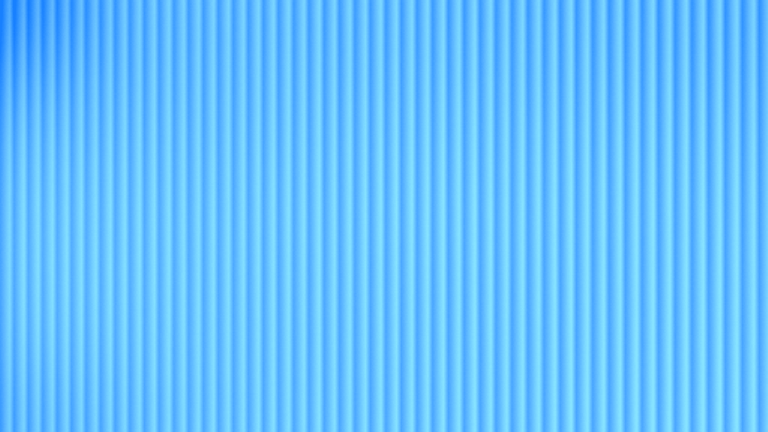
Reproduce this pattern procedurally as a WebGL 1 fragment shader.

```glsl
precision highp float;

uniform vec2 u_resolution;

const float PI = 3.1415927;
const float RIDGE_DENSITY = 54.0;   // ridges per canvas width at the left edge
const float RIDGE_SPREAD = 4.5;     // ridges lost as the spacing widens rightward
const float CREST_POSITION = 0.68;  // crest within a ridge, 0 left to 1 right
const float CREST_SOFTNESS = 0.35;  // 0 is a straight ramp, 1 is fully rounded
const float GROOVE_TONE = 0.33;
const float CREST_TONE = 0.94;
const float RIDGE_VARIATION = 0.015;
const float GRAIN_AMOUNT = 0.03;
const vec2 GRAIN_CELLS = vec2(512.0, 288.0);

const vec3 DEEP_BLUE = vec3(0.09, 0.50, 1.0);
const vec3 MID_BLUE = vec3(0.35, 0.70, 1.0);
const vec3 PALE_BLUE = vec3(0.53, 0.89, 1.0);

float hash(vec2 p) {
  vec3 q = fract(vec3(p.xyx) * 0.1031);
  q += dot(q, q.yzx + 33.33);
  return fract((q.x + q.y) * q.z);
}

// Soft spot of shade centred on a point, with separate radii.
float softSpot(vec2 uv, vec2 center, vec2 radius) {
  vec2 d = (uv - center) / radius;
  return exp(-dot(d, d));
}

// Ridge coordinate: whole numbers fall on the grooves.
float ridgePhase(float x) {
  return x * (RIDGE_DENSITY - RIDGE_SPREAD * x);
}

// Slow rise to the crest and quick fall: 0 in the groove, 1 on the crest.
float ridgeProfile(float phase) {
  float across = fract(phase);
  float ramp = min(across / CREST_POSITION, (1.0 - across) / (1.0 - CREST_POSITION));
  return mix(ramp, smoothstep(0.0, 1.0, ramp), CREST_SOFTNESS);
}

// Shade gathered along the top, the corners and the left edge.
float shade(vec2 uv) {
  float s = 0.12 * smoothstep(0.45, 1.05, uv.y);
  s += 0.38 * softSpot(uv, vec2(0.0, 1.05), vec2(0.13, 0.26));
  s += 0.06 * softSpot(uv, vec2(1.0, 1.0), vec2(0.18, 0.30));
  s += 0.12 * softSpot(uv, vec2(0.0, 0.0), vec2(0.20, 0.20));
  s += 0.10 * softSpot(uv, vec2(0.0, 0.5), vec2(0.02, 0.9));
  return s;
}

vec3 blueRamp(float tone) {
  vec3 lower = mix(DEEP_BLUE, MID_BLUE, clamp(tone * 2.0, 0.0, 1.0));
  return mix(lower, PALE_BLUE, clamp(tone * 2.0 - 1.0, 0.0, 1.0));
}

void main() {
  vec2 uv = gl_FragCoord.xy / u_resolution;
  float phase = ridgePhase(uv.x);

  // Ridges, with flatter relief toward the left
  float relief = mix(0.82, 1.05, smoothstep(0.0, 0.9, uv.x));
  float middle = 0.5 * (GROOVE_TONE + CREST_TONE);
  float tone = mix(GROOVE_TONE, CREST_TONE, ridgeProfile(phase));
  tone = middle + (tone - middle) * relief;

  // Uneven light: broad shade, slow layered waves and differences between ridges
  tone -= shade(uv) - 0.06;
  tone += 0.006 * (sin(uv.x * 9.0 + uv.y * 4.0) + sin(uv.y * 7.0 - uv.x * 5.0));
  float crestWeight = sin(PI * fract(phase));
  tone += RIDGE_VARIATION * crestWeight * (hash(vec2(floor(phase), 7.0)) - 0.5) * 2.0;

  // Fine grain
  tone += GRAIN_AMOUNT * (hash(floor(uv * GRAIN_CELLS)) - 0.5);

  gl_FragColor = vec4(blueRamp(tone), 1.0);
}
```
